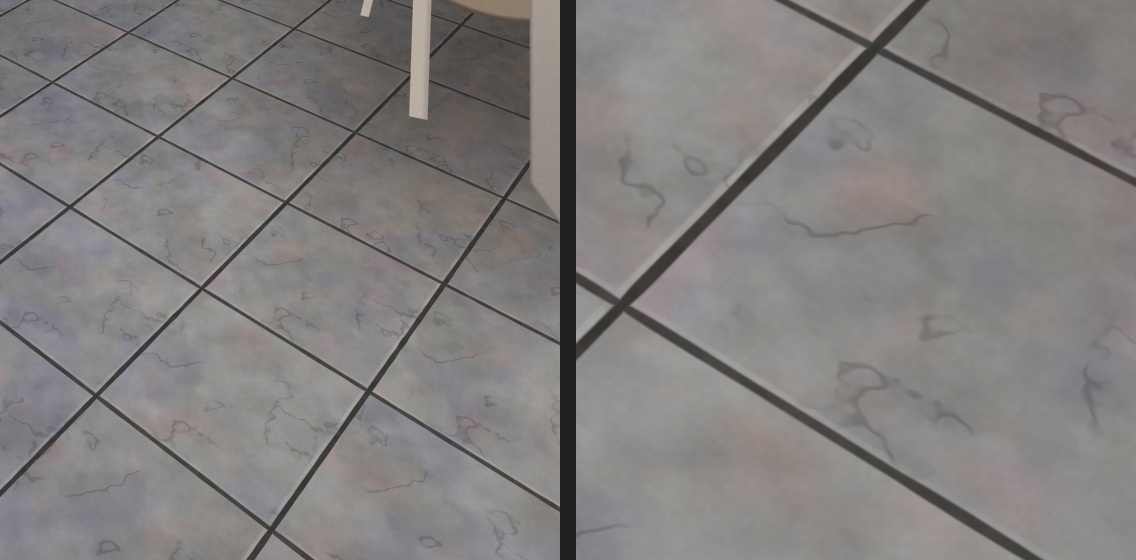
Left, the full canvas; right, a detail of the centre.
A WebGL 1 fragment shader for this texture:

```glsl
precision highp float;
// Grey marbled floor tiles with dark grout in perspective, shaded towards furniture at the top right.

uniform vec2 u_resolution;

#define TILE_COLOR vec3(0.572, 0.568, 0.558)
#define GROUT_COLOR vec3(0.235, 0.225, 0.215)
#define LEG_COLOR vec3(0.72, 0.68, 0.64)
#define CABINET_COLOR vec3(0.62, 0.585, 0.555)
#define RIM_COLOR vec3(0.56, 0.49, 0.42)
#define GROUT_HALF 0.0125
#define BEVEL_WIDTH 0.022
#define BEVEL_LIGHT 0.075
#define CLOUD_STRENGTH 0.17
#define VEIN_STRENGTH 0.19
#define CORNER_SHADE 0.33
#define SOFTNESS 0.0012

float hash(vec2 p) {
  return fract(sin(dot(p, vec2(127.1, 311.7))) * 43758.5453);
}

float noise(vec2 p) {
  vec2 i = floor(p), f = fract(p);
  f = f * f * (3.0 - 2.0 * f);
  return mix(mix(hash(i), hash(i + vec2(1.0, 0.0)), f.x),
             mix(hash(i + vec2(0.0, 1.0)), hash(i + 1.0), f.x), f.y);
}

float fbm(vec2 p) {
  float sum = 0.0, amp = 0.533;
  for (int k = 0; k < 4; k++) {
    sum += amp * noise(p);
    p = mat2(1.6, 1.2, -1.2, 1.6) * p + 7.3;
    amp *= 0.5;
  }
  return sum;
}

float cross2(vec2 a, vec2 b) {
  return a.x * b.y - a.y * b.x;
}

// Inverse perspective: canvas point (y down) to floor units of one tile.
vec2 floorCoord(vec2 p) {
  vec2 stepU = vec2(0.2695, -0.1461) - p * 0.145;
  vec2 stepV = vec2(-0.2866, -0.1328) - p * 0.151;
  vec2 r = p - vec2(0.4844, 0.9466);
  return vec2(cross2(r, stepV), cross2(stepU, r)) / cross2(stepU, stepV);
}

// Coverage where d is positive, with a soft edge.
float cover(float d, float blur) {
  return smoothstep(-blur, blur, d);
}

// Slanted furniture leg hanging from the top edge.
float leg(vec2 p, float xTop, float xFoot, float halfWidth, float len, float blur) {
  float x = mix(xTop, xFoot, p.y / len);
  return cover(halfWidth - abs(p.x - x), blur) * cover(len + 0.2 * (p.x - x) - p.y, blur);
}

// Clouded stone with broken veins; the print recurs with small shifts per tile.
vec3 marble(vec2 f, vec2 cell) {
  float id = hash(cell + 3.7);
  vec2 offset = 23.0 * vec2(id, hash(cell + 9.1));
  float cloud = fbm(f * 3.5 + offset) - 0.5;
  float mottle = fbm(f * 11.0 + offset.yx) - 0.5;
  vec3 color = TILE_COLOR * (0.985 + 0.03 * id);
  color += CLOUD_STRENGTH * (0.55 * cloud + 0.5 * mottle);
  color += vec3(0.03, -0.01, -0.015) * smoothstep(0.5, 0.8, fbm(f * 4.0 + offset + 31.0));
  color += vec3(-0.02, -0.015, 0.015) * smoothstep(0.45, 0.7, fbm(f * 3.0 - offset + 57.0));
  vec2 q = f * 5.0 + 0.7 * vec2(id, 1.0 - id);
  float ridge = 1.0 - smoothstep(0.0, 0.035, abs(fbm(q + 4.0) - 0.5));
  float patches = smoothstep(0.48, 0.66, fbm(q * 0.9 + 12.0 + 0.1 * offset));
  return color * (1.0 - VEIN_STRENGTH * patches * (0.25 + 0.75 * ridge));
}

void main() {
  vec2 p = gl_FragCoord.xy / u_resolution;
  p.y = 1.0 - p.y;
  float blur = max(SOFTNESS, 0.75 / u_resolution.y);

  // Tile grid and its local edge softness
  vec2 t = floorCoord(p);
  vec2 dx = floorCoord(p + vec2(blur, 0.0)) - t;
  vec2 dy = floorCoord(p + vec2(0.0, blur)) - t;
  vec2 aa = sqrt(dx * dx + dy * dy);
  vec2 f = fract(t);
  vec2 edge = min(f, 1.0 - f);
  vec3 color = marble(f, floor(t));

  // Light from the room, falling off to the far right corner
  float corner = 1.0 - smoothstep(0.04, 0.62, length(p - vec2(0.92, 0.12)));
  float light = 1.0 - 0.14 * smoothstep(0.4, 0.0, p.y) - CORNER_SHADE * corner;
  light -= 0.05 * smoothstep(0.45, 0.0, p.x);
  color *= light * mix(vec3(1.0), vec3(1.03, 0.985, 0.95), corner);
  color += vec3(-0.008, -0.006, 0.012) * smoothstep(0.4, 0.0, p.x);

  // Pale bevel on one side of each joint, then the grout
  vec2 bevel = 1.0 - smoothstep(GROUT_HALF + BEVEL_WIDTH * 0.5, GROUT_HALF + BEVEL_WIDTH, f);
  color += BEVEL_LIGHT * light * max(0.6 * bevel.x, bevel.y) * (0.5 + 0.7 * noise(t * 9.0));
  float halfWidth = GROUT_HALF * (0.85 + 0.3 * noise(t * 14.0));
  vec2 joint = 1.0 - smoothstep(halfWidth - aa, halfWidth + aa, edge);
  vec3 grout = GROUT_COLOR * mix(1.0, light, 0.6) * (0.9 + 0.2 * noise(t * 30.0));
  color = mix(color, grout, max(joint.x * 0.9, joint.y));

  // Curved rim at the top, with a dark underside
  float rim = 0.041 - 1.6 * (p.x - 0.95) * (p.x - 0.95) - p.y;
  vec3 rimColor = RIM_COLOR * mix(0.6, 1.0, smoothstep(0.002, 0.012, rim));
  color = mix(color, rimColor, cover(rim, blur) * step(0.77, p.x));

  // Two pale legs
  float frontLeg = leg(p, 0.754, 0.747, 0.0165, 0.211, blur);
  float backLeg = leg(p, 0.658, 0.651, 0.008, 0.029, blur);
  float legSide = smoothstep(0.768, 0.758, p.x + 0.033 * p.y);
  color = mix(color, LEG_COLOR * (0.88 + 0.12 * legSide), max(frontLeg, backLeg));

  // Cabinet with a slanted lower edge
  float side = p.x - 0.946;
  float cabinet = min(side, 0.8 * (0.3255 + 1.375 * side - p.y));
  vec3 cabinetColor = CABINET_COLOR * (1.03 - 0.3 * p.y);
  cabinetColor *= mix(0.8, 1.0, smoothstep(0.0, 0.008, cabinet));
  color = mix(color, cabinetColor, cover(cabinet, blur));

  // Fine grain
  color += 0.018 * (noise(p * 260.0) - 0.5);
  gl_FragColor = vec4(color, 1.0);
}
```
